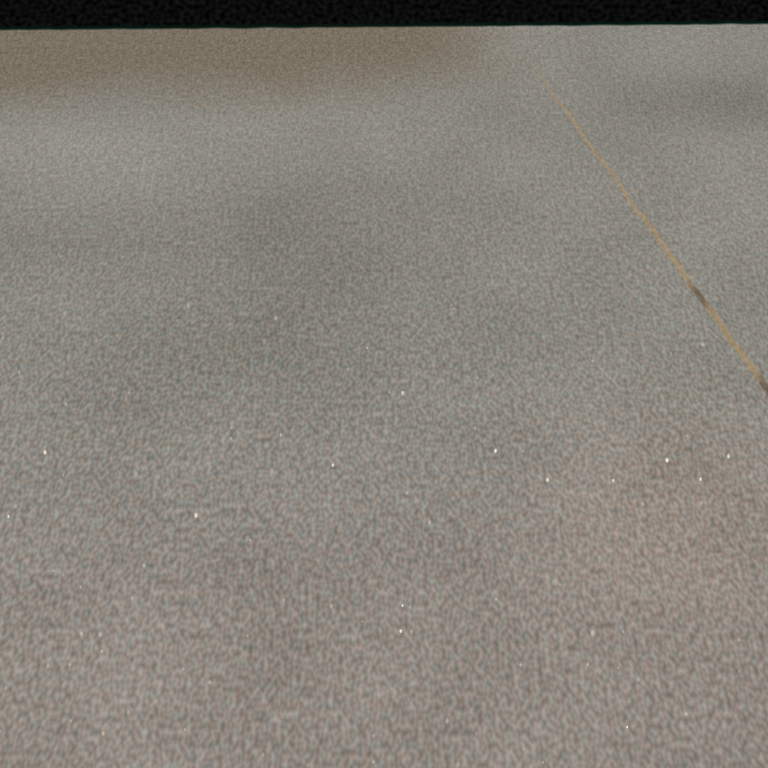
Reproduce this texture procedurally as a WebGL 1 fragment shader.

```glsl
precision highp float;
// Grainy asphalt seen at a slant, with a tan crack, a brown stain and a dark far edge.
uniform vec2 u_resolution;

vec2 hash2(vec2 p) {
  vec3 q = fract(vec3(p.xyx) * vec3(0.1031, 0.1030, 0.0973));
  q += dot(q, q.yzx + 33.33);
  return fract((q.xx + q.yz) * q.zy);
}

float cornerSlope(vec2 cell, vec2 offset) {
  float angle = 6.2832 * hash2(cell).x;
  return dot(vec2(cos(angle), sin(angle)), offset);
}

// Gradient noise, about -0.7 to 0.7
float noise(vec2 p) {
  vec2 i = floor(p), f = fract(p);
  vec2 u = f * f * f * (f * (f * 6.0 - 15.0) + 10.0);
  vec2 e = vec2(1.0, 0.0);
  return mix(mix(cornerSlope(i, f), cornerSlope(i + e, f - e), u.x),
             mix(cornerSlope(i + e.yx, f - e.yx), cornerSlope(i + 1.0, f - 1.0), u.x), u.y);
}

float fbm(vec2 p) {
  float sum = 0.0, amp = 1.0;
  for (int i = 0; i < 4; i++) {
    sum += amp * noise(p);
    p = p * 2.03 + 17.3;
    amp *= 0.55;
  }
  return sum;
}

// Soft round patch: 1 at the centre, fading outwards
float patchMask(vec2 uv, vec2 centre, vec2 radius) {
  vec2 d = (uv - centre) / radius;
  return exp(-dot(d, d));
}

// Sparse pale stones, one at most per cell
float sparkles(vec2 uv, float cells, float share) {
  vec2 cell = floor(uv * cells);
  vec2 rnd = hash2(cell + 71.0);
  vec2 centre = 0.2 + 0.6 * hash2(cell + 137.0);
  vec2 d = (fract(uv * cells) - centre) / cells * vec2(1.0, 0.7);
  float radius = mix(0.0015, 0.0035, rnd.y);
  return step(rnd.x, share) * (1.0 - smoothstep(radius * 0.3, radius, length(d)));
}

void main() {
  vec2 uv = gl_FragCoord.xy / u_resolution;
  float blotch = fbm(uv * vec2(5.0, 7.0) + 3.7);

  // Ground plane: grains shrink and flatten with distance
  float depth = 2.4 - uv.y;
  vec2 ground = vec2(uv.x - 0.5, 1.6 / depth * depth * 0.0 + 1.6) / depth + 1.0;

  // Broad tones
  vec3 color = mix(vec3(0.565, 0.535, 0.505), vec3(0.545, 0.535, 0.505), smoothstep(0.1, 0.6, uv.y));
  color += 0.035 * blotch;
  color += vec3(0.025, 0.006, 0.0) * patchMask(uv, vec2(0.87, 0.33), vec2(0.16, 0.14));
  color += 0.025 * patchMask(uv, vec2(0.1, 0.8), vec2(0.3, 0.05));
  color -= 0.030 * patchMask(uv, vec2(0.38, 0.63), vec2(0.25, 0.18));
  color -= 0.050 * patchMask(uv, vec2(0.95, 0.865), vec2(0.14, 0.035));

  // Brown stain along the far edge
  float stain = smoothstep(0.83, 0.91, uv.y + 0.03 * blotch - 0.05 * uv.x);
  stain *= 1.0 - smoothstep(0.5, 0.78, uv.x + 0.08 * blotch);
  color = mix(color, vec3(0.475, 0.43, 0.37), 0.88 * stain);

  // Grain in brightness, with a slight pink and green tint
  float grain = noise(ground * 420.0) + 0.55 * noise(ground * 215.0 + 9.1);
  float tint = noise(ground * 260.0 + 51.0);
  float strength = mix(1.0, 0.6, smoothstep(0.35, 0.95, uv.y));
  color += strength * (0.125 * grain + tint * vec3(0.035, -0.012, -0.03));

  // Pale stones, mostly near the viewer
  float stones = sparkles(uv, 26.0, 0.05) + 0.4 * sparkles(uv + 0.37, 47.0, 0.06);
  color += vec3(0.33, 0.33, 0.29) * stones * (1.0 - smoothstep(0.45, 0.7, uv.y));

  // Crack filled with tan sand, broken by darker gaps
  vec2 along = normalize(vec2(0.297, -0.41));
  vec2 rel = uv - vec2(0.703, 0.902);
  float t = dot(rel, along);
  float side = dot(rel, vec2(-along.y, along.x)) + 0.004 * noise(vec2(t * 22.0, 4.0))
             + 0.002 * noise(vec2(t * 90.0, 8.0));
  float halfWidth = mix(0.0018, 0.0048, smoothstep(0.0, 0.5, t));
  float crack = 1.0 - smoothstep(halfWidth * 0.4, halfWidth * 1.3, abs(side));
  crack *= smoothstep(-0.05, 0.05, t);
  float gap = patchMask(vec2(t), vec2(0.355), vec2(0.025)) + smoothstep(0.475, 0.5, t);
  vec3 sand = mix(vec3(0.64, 0.55, 0.42), vec3(0.40, 0.34, 0.28), min(gap, 1.0));
  color = mix(color, sand + 0.06 * grain, 0.8 * crack);

  // Dark far edge with a thin green rim
  float border = uv.y - mix(0.961, 0.969, uv.x) - 0.0015 * noise(vec2(uv.x * 30.0, 2.0));
  float speck = noise(uv * vec2(150.0, 170.0));
  vec3 dark = vec3(0.04, 0.045, 0.04) + 0.07 * speck;
  dark = mix(vec3(0.03, 0.10, 0.075), dark, smoothstep(0.001, 0.007, border));
  color = mix(color, dark, smoothstep(-0.002, 0.002, border));

  gl_FragColor = vec4(clamp(color, 0.0, 1.0), 1.0);
}
```
